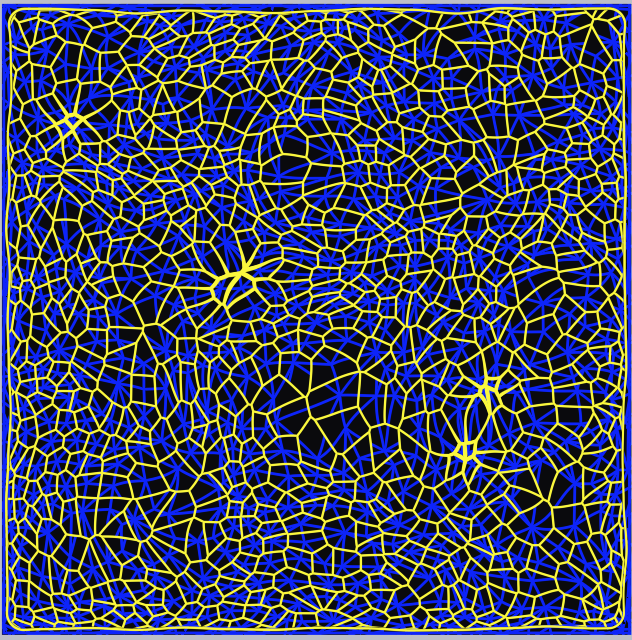
Reproduce this pattern procedurally as a WebGL 1 fragment shader.

```glsl
precision highp float;
// A mesh and its dual: yellow Voronoi cell walls over the blue Delaunay edges
// of scattered sites. The plane is warped by noise, crowded near the frame and
// in a few knots; line widths are corrected by the Jacobian of the warp.
uniform vec2 u_resolution;

const vec3 INK    = vec3(0.04, 0.04, 0.05);
const vec3 BLUE   = vec3(0.05, 0.14, 0.98);
const vec3 YELLOW = vec3(0.98, 0.97, 0.24);
const vec3 MARGIN = vec3(0.74, 0.75, 0.78);

const float GRID       = 31.0;    // site lattice cells per canvas height
const float JITTER     = 0.88;    // random offset of a site in its cell
const float DROP       = 0.50;    // largest chance that a site is left out
const float WALL_WIDTH = 0.0037;  // yellow lines
const float EDGE_WIDTH = 0.0044;  // blue lines
const float CROWDING   = 0.035;   // compression along the frame
const float KNOT_SIZE  = 0.030;
const float KNOT_GAIN  = 1.1;
const float KNOT_INK   = 0.9;     // extra wall width in a knot

float hash(vec2 p) {
  return fract(sin(dot(p, vec2(127.1, 311.7))) * 43758.5453);
}

vec2 hash2(vec2 p) {
  return vec2(hash(p), hash(p + 37.3));
}

float noise(vec2 p) {
  vec2 i = floor(p), f = fract(p);
  f = f * f * (3.0 - 2.0 * f);
  return mix(mix(hash(i), hash(i + vec2(1, 0)), f.x),
             mix(hash(i + vec2(0, 1)), hash(i + vec2(1, 1)), f.x), f.y);
}

vec2 noise2(vec2 p) {
  return vec2(noise(p), noise(p + 19.7)) - 0.5;
}

vec2 knotCentre(float k) {
  return 0.1 + 0.8 * hash2(vec2(k, 4.0));
}

float knotFalloff(vec2 p, float k) {
  vec2 d = (p - knotCentre(k)) / KNOT_SIZE;
  return exp(-dot(d, d));
}

// Canvas position to lattice position
vec2 warp(vec2 p, vec2 centre, vec2 halfSize) {
  vec2 q = p + 0.055 * noise2(p * 5.0) + 0.022 * noise2(p * 12.0 + 5.0);
  vec2 c = (p - centre) / halfSize;
  q += CROWDING * sign(c) * pow(abs(c), vec2(24.0));
  for (int k = 0; k < 5; k++) {
    float id = float(k);
    q += KNOT_GAIN * (p - knotCentre(id)) * knotFalloff(p, id);
  }
  return q * GRID;
}

// Site of a lattice cell; omitted sites are moved far away
vec2 site(vec2 cell) {
  float dropped = step(hash(cell + 71.9), DROP * noise(cell * 0.23));
  return cell + 0.5 + JITTER * (hash2(cell) - 0.5) + 1000.0 * dropped;
}

// True when the cells of sites a and a + b share a wall: the bisector
// is clipped by the half planes of all sites around
bool sharesWall(vec2 a, vec2 b, vec2 cell) {
  vec2 n = vec2(-b.y, b.x);
  float lo = -1e4, hi = 1e4;
  for (int y = -3; y <= 3; y++)
  for (int x = -3; x <= 3; x++) {
    vec2 c = site(cell + vec2(x, y)) - a;
    float s = dot(c, n);
    if (abs(s) < 1e-4) continue;
    float t = 0.5 * dot(c, c - b) / s;
    if (s > 0.0) hi = min(hi, t);
    else lo = max(lo, t);
  }
  return lo < hi;
}

float stroke(float d, float width) {
  float soft = 0.65 / u_resolution.y;
  return 1.0 - smoothstep(0.5 * width - soft, 0.5 * width + soft, d);
}

float boxDistance(vec2 p, vec2 halfSize, float radius) {
  vec2 d = abs(p) - halfSize + radius;
  return length(max(d, 0.0)) + min(max(d.x, d.y), 0.0) - radius;
}

void main() {
  vec2 p = gl_FragCoord.xy / u_resolution.y;
  vec2 centre = 0.5 * vec2(u_resolution.x / u_resolution.y, 1.0) + vec2(0.001, 0.001);
  vec2 halfSize = centre - vec2(0.004, 0.009);

  // Warped position and columns of the Jacobian
  const float e = 0.001;
  vec2 q = warp(p, centre, halfSize);
  vec2 jx = (warp(p + vec2(e, 0.0), centre, halfSize) - q) / e;
  vec2 jy = (warp(p + vec2(0.0, e), centre, halfSize) - q) / e;

  // Nearest site
  vec2 home = floor(q), cell = home, a = vec2(0.0);
  float best = 1e5;
  for (int y = -2; y <= 2; y++)
  for (int x = -2; x <= 2; x++) {
    vec2 other = home + vec2(x, y), s = site(other);
    float d = distance(s, q);
    if (d < best) { best = d; cell = other; a = s; }
  }

  // Nearest wall and nearest mesh edge
  vec2 v = q - a;
  float wall = 1.0, edge = 1.0;
  for (int y = -3; y <= 3; y++)
  for (int x = -3; x <= 3; x++) {
    if (x == 0 && y == 0) continue;
    vec2 b = site(cell + vec2(x, y)) - a;
    vec2 u = normalize(b), n = vec2(-u.y, u.x);
    wall = min(wall, dot(0.5 * b - v, u) / length(vec2(dot(jx, u), dot(jy, u))));
    float d = abs(dot(v, n)) / length(vec2(dot(jx, n), dot(jy, n)));
    if (dot(v, b) > 0.0 && d < min(edge, EDGE_WIDTH) && sharesWall(a, b, cell)) edge = d;
  }

  float knot = 0.0;
  for (int k = 0; k < 5; k++) knot += knotFalloff(p, float(k));

  // Frame: a straight blue outline and a wavering yellow one inside
  float frame = boxDistance(p - centre, halfSize, 0.0);
  float inner = boxDistance(p - centre, halfSize - 0.005, 0.03) + 0.010 * noise(p * 14.0);

  vec3 colour = mix(INK, BLUE, max(stroke(edge, EDGE_WIDTH), stroke(abs(frame + 0.002), EDGE_WIDTH)));
  float walls = stroke(wall, WALL_WIDTH * (1.0 + KNOT_INK * knot));
  walls *= 1.0 - smoothstep(-0.004, 0.0, inner);
  colour = mix(colour, YELLOW, max(walls, stroke(abs(inner), WALL_WIDTH)));
  colour = mix(colour, MARGIN, smoothstep(0.0, 0.002, frame));
  gl_FragColor = vec4(colour, 1.0);
}
```
